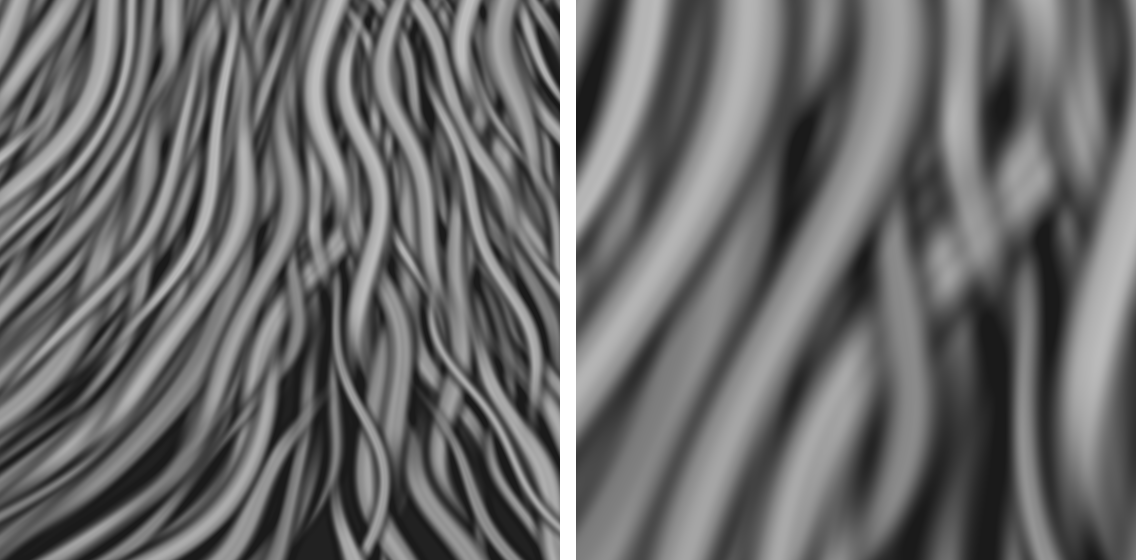
Left: the whole. Right: its middle third, enlarged.
A Shadertoy shader for this texture:

```glsl
// Soft grey fur: blurred overlapping locks fanning down from a parting at the top.

const int   LAYERS       = 8;
const float FAN_X        = 0.42;  // centre of the fan
const float PIVOT_Y      = 0.32;  // height at which locks keep their full spacing
const float LEAN         = 0.44;  // overall lean to the left
const float SPREAD       = 1.12;  // how far the two sides fan apart
const float FAN_RATE     = 1.75;  // how quickly the fan opens across x
const float FINE_COUNT   = 12.0;  // locks per unit in the deepest layer
const float COARSE_COUNT = 8.0;   // locks per unit in the top layer
const float LOCK_LENGTH  = 0.85;
const float THIN         = 0.009; // half widths of the locks
const float THICK        = 0.027;
const float SOFTNESS     = 0.010; // blur of the lock edges
const float SHADOW_REACH = 0.020;
const float SHADOW       = 0.45;
const float BALD_SHARE   = 0.16;  // share of missing locks, which leaves gaps
const float GAP_GREY     = 0.13;
const float EDGE_GREY    = 0.27;
const float DEEP_GREY    = 0.55;
const float TOP_GREY     = 0.75;

float hash(vec2 p) {
    return fract(sin(dot(p, vec2(127.1, 311.7))) * 43758.55);
}

// x: coordinate across the locks, y: its change per unit of canvas
vec2 flow(vec2 p) {
    float side = tanh(FAN_RATE * (p.x - FAN_X));
    float lift = p.y - PIVOT_Y;
    float lean = LEAN - SPREAD * side;
    float squeeze = 1.0 + lift * SPREAD * FAN_RATE * (1.0 - side * side);
    return vec2(p.x - lift * lean, max(length(vec2(squeeze, lean)), 0.5));
}

// Layered sines that bend the locks, stronger on the right side
float waves(vec2 p, float seed) {
    float strength = mix(0.75, 1.3, smoothstep(0.35, 0.7, p.x));
    return strength * (0.024 * sin(9.0 * p.y + 4.0 * p.x + seed * 2.3)
                     + 0.012 * sin(17.0 * p.y - 6.0 * p.x + seed * 4.1)
                     + 0.010 * sin(11.0 * p.x + 5.0 * p.y + seed * 1.7));
}

// Lays one lock over the shade below, with a soft shadow around it
float addLock(float shade, float across, float along, float scale,
              float column, float layer, float depth) {
    float v = along / LOCK_LENGTH + hash(vec2(column, layer + 3.0));
    vec2 id = vec2(column + 37.0 * floor(v), layer);
    float f = fract(v);
    float taper = smoothstep(0.0, 0.4, f) * smoothstep(1.0, 0.6, f);
    float presence = smoothstep(0.0, 0.7, taper) * step(BALD_SHARE, hash(id + 4.6));

    float halfWidth = mix(THIN, THICK, hash(id)) * mix(0.4, 1.0, taper);
    float offset = 0.4 * (hash(id + 5.3) - 0.5);
    float x = (across - column - 0.5 - offset) / scale;
    float d = abs(x);

    float shadow = smoothstep(halfWidth + SHADOW_REACH, halfWidth, d) * presence;
    float body = smoothstep(halfWidth + SOFTNESS, halfWidth - SOFTNESS, d) * presence;

    // Rounded profile with faint strands running along it
    float t = d / (halfWidth + 0.7 * SOFTNESS);
    float peak = mix(DEEP_GREY, TOP_GREY, depth) - 0.16 * hash(id + 9.1);
    float grey = mix(EDGE_GREY, peak, 1.0 - smoothstep(0.1, 1.15, t));
    grey += 0.02 * sin(x * 330.0 + 6.28 * hash(id + 2.7));
    return mix(shade * (1.0 - SHADOW * shadow), grey, body);
}

void mainImage(out vec4 fragColor, in vec2 fragCoord) {
    vec2 p = fragCoord / iResolution.xy;
    float shade = GAP_GREY;

    // Layers from deep and fine to high and coarse
    for (int i = 0; i < LAYERS; i++) {
        float layer = float(i);
        float depth = layer / float(LAYERS - 1);
        float tilt = 0.36 * (hash(vec2(layer, 8.0)) - 0.5);
        float count = mix(FINE_COUNT, COARSE_COUNT, depth);
        vec2 field = flow(p + vec2(waves(p, layer) + tilt * (p.y - 0.5), 0.0));
        float across = field.x * count + 10.0 * hash(vec2(layer, 1.0));
        for (int k = -1; k <= 1; k++) {
            float column = floor(across) + float(k);
            shade = addLock(shade, across, p.y, field.y * count, column, layer, depth);
        }
    }

    fragColor = vec4(vec3(clamp(shade, 0.10, 0.74)), 1.0);
}
```
